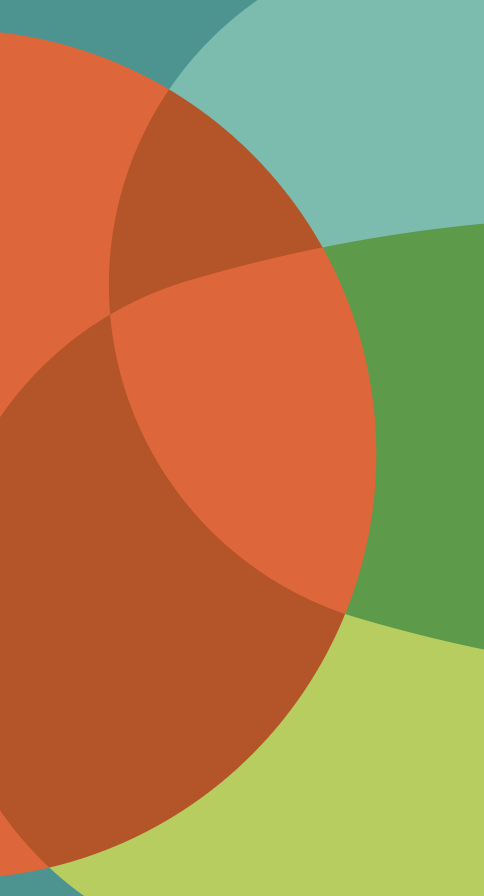
Give the GLSL for this background, as a Shadertoy shader.

```glsl
// Flat overlapping discs: two tailed rounds under a large orange circle, tones swapping where they cross.

const vec3 DEEP_TEAL  = vec3(0.302, 0.580, 0.567);
const vec3 PALE_TEAL  = vec3(0.484, 0.736, 0.684);
const vec3 LIME       = vec3(0.718, 0.804, 0.378);
const vec3 LEAF_GREEN = vec3(0.366, 0.604, 0.288);
const vec3 ORANGE     = vec3(0.867, 0.400, 0.227);
const vec3 RUST       = vec3(0.702, 0.333, 0.157);

float circle(vec2 p, vec2 center, float radius) {
    return length(p - center) - radius;
}

// Disc whose rim opens into a flatter arc to the right of the unit direction "joint".
float tailedDisc(vec2 p, float radius, float tailRadius, vec2 joint) {
    float along = dot(p, joint);
    float beside = dot(p, vec2(joint.y, -joint.x));
    float disc = circle(p, vec2(0.0), radius);
    float tail = circle(p, joint * (radius - tailRadius), tailRadius);
    return along > 0.0 && beside > 0.0 ? tail : disc;
}

// Coverage of a shape, softened over one pixel.
float coverage(float dist, float pixel) {
    return clamp(0.5 - dist / pixel, 0.0, 1.0);
}

void mainImage(out vec4 fragColor, in vec2 fragCoord) {
    float pixel = 1.0 / iResolution.y;
    vec2 p = fragCoord * pixel;

    // The upper disc is a mirrored copy of the lower one.
    const float radius = 0.3875;
    const float tailRadius = 1.75;
    vec2 joint = normalize(vec2(-0.283, 0.959));
    vec2 upperPoint = (p - vec2(0.509, 0.682)) * vec2(1.0, -1.0);
    vec2 lowerPoint = p - vec2(0.3195, 0.315);

    float upper = coverage(tailedDisc(upperPoint, radius, tailRadius, joint), pixel);
    float lower = coverage(tailedDisc(lowerPoint, radius, tailRadius, joint), pixel);
    float front = coverage(circle(p, vec2(-0.054, 0.493), 0.474), pixel);

    // Back layer: each disc has its own colour, their overlap a third.
    vec3 back = mix(mix(DEEP_TEAL, PALE_TEAL, upper),
                    mix(LIME, LEAF_GREEN, upper), lower);

    // Front layer: darker where exactly one disc lies beneath.
    float single = upper + lower - 2.0 * upper * lower;
    vec3 top = mix(ORANGE, RUST, single);

    fragColor = vec4(mix(back, top, front), 1.0);
}
```
